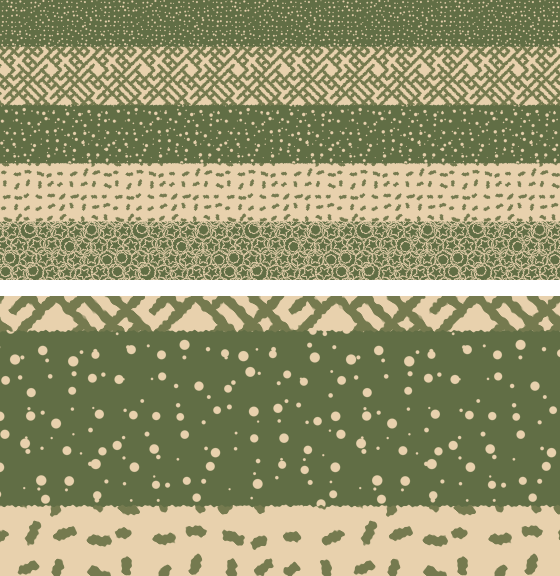
Top, the full canvas; bottom, a detail of the centre.
This pattern is drawn by a Shadertoy shader. Its source:

```glsl
// Five horizontal bands of small printed textures in green, olive and cream:
// rings with stars, confetti dashes, loose dots, a diagonal weave, fine specks.
// Each is a jittered cell pattern whose hash wraps, so it repeats across.
#define BAND 0.2083         // band height
#define REPEAT 0.4          // width of one repeat, five across
#define WEAVE_SCALE 60.0    // ten half cells per weave repeat, twelve across
#define WEAVE_GAP 0.30      // share of missing weave strands
#define WEAVE_HALF 0.0054   // half width of a strand
#define DASH_HALF 0.0058    // half width of a dash
#define DASH_REACH 0.0155   // half length of a dash
#define LINE_HALF 0.0018    // half width of ring and star lines
#define ROUGH 0.0009        // wobble of the printed edges
#define GREEN vec3(0.38, 0.43, 0.27)
#define OLIVE vec3(0.46, 0.48, 0.31)
#define CREAM vec3(0.91, 0.82, 0.68)

vec3 hash3(vec2 cell, float seed) {
    vec3 k = vec3(dot(cell, vec2(127.1, 311.7)), dot(cell, vec2(269.5, 183.3)),
                  dot(cell, vec2(113.5, 271.9)));
    return fract(sin(k + seed * 17.3) * 43758.5);
}

float segment(vec2 p, vec2 a, vec2 b) {
    vec2 ab = b - a;
    return length(p - a - ab * clamp(dot(p - a, ab) / dot(ab, ab), 0.0, 1.0));
}

float ink(float d) {
    float px = 0.75 / iResolution.y;
    return 1.0 - smoothstep(-px, px, d);
}

// Layered sines, periodic over one repeat, that roughen the edges
vec2 wobble(vec2 p) {
    vec2 w = p * 6.28318 / REPEAT;
    return ROUGH * (sin(w.yx * vec2(31.0, 27.0) + sin(w * 13.0))
                  + 0.6 * sin(w.yx * vec2(53.0, 61.0) + w * 19.0));
}

// Jittered dots with radii between small and large
float dots(vec2 p, float columns, float small, float large, float seed) {
    float size = REPEAT / columns, d = 1.0;
    vec2 q = p / size, base = floor(q);
    for (int j = -1; j <= 1; j++)
    for (int i = -1; i <= 1; i++) {
        vec2 cell = base + vec2(i, j);
        vec3 h = hash3(vec2(mod(cell.x, columns), cell.y), seed);
        vec2 centre = cell + 0.5 + 0.7 * (h.xy - 0.5);
        d = min(d, length(q - centre) * size - mix(small, large, h.z));
    }
    return d;
}

// Short strokes at random angles
float confetti(vec2 p) {
    float columns = 10.0, size = REPEAT / columns, d = 1.0;
    vec2 q = p / size, base = floor(q);
    for (int j = -2; j <= 2; j++)
    for (int i = -2; i <= 2; i++) {
        vec2 cell = base + vec2(i, j);
        vec3 h = hash3(vec2(mod(cell.x, columns), cell.y), 4.0);
        float angle = 0.7 + 2.6 * (h.z - 0.5);
        vec2 axis = vec2(cos(angle), sin(angle));
        vec2 v = (q - cell - 0.5 - 0.4 * (h.xy - 0.5)) * size;
        vec2 along = axis * (DASH_REACH * mix(0.6, 1.0, h.x) - DASH_HALF);
        v += vec2(-axis.y, axis.x) * (h.y - 0.5) * 18.0 * dot(v, axis) * dot(v, axis);
        d = min(d, segment(v, -along, along) - DASH_HALF);
    }
    return d;
}

// Diagonal lattice with some strands left out
float weave(vec2 p) {
    vec2 q = p * WEAVE_SCALE;
    vec2 g = 0.5 * vec2(q.x + q.y, q.x - q.y), base = floor(g);
    float d = 1.0;
    for (int j = -1; j <= 1; j++)
    for (int i = -1; i <= 1; i++) {
        vec2 cell = base + vec2(i, j);
        vec3 h = hash3(vec2(mod(cell.x + cell.y, 10.0), cell.x - cell.y), 2.0);
        if (h.x > WEAVE_GAP) d = min(d, segment(g, cell, cell + vec2(1.0, 0.0)));
        if (h.y > WEAVE_GAP) d = min(d, segment(g, cell, cell + vec2(0.0, 1.0)));
    }
    return d * sqrt(2.0) / WEAVE_SCALE - WEAVE_HALF;
}

// Distance to the outline of a five-pointed star
float starLine(vec2 v, float radius, float turn) {
    float fifth = 1.256637;
    float a = abs(mod(atan(v.y, v.x) + turn, fifth) - 0.5 * fifth);
    vec2 notch = 0.5 * radius * vec2(cos(0.5 * fifth), sin(0.5 * fifth));
    return segment(length(v) * vec2(cos(a), sin(a)), vec2(radius, 0.0), notch);
}

// Staggered overlapping rings, most of them holding a star
float rings(vec2 p) {
    float columns = 7.0, size = REPEAT / columns, d = 1.0;
    vec2 stretch = vec2(1.0, 0.87), q = p / size / stretch, base = floor(q);
    for (int j = -1; j <= 1; j++)
    for (int i = -1; i <= 1; i++) {
        vec2 cell = base + vec2(i, j);
        vec3 h = hash3(vec2(mod(cell.x, columns), cell.y), 6.0);
        vec2 centre = cell + vec2(0.25 + 0.5 * mod(cell.y, 2.0), 0.5) + 0.16 * (h.xy - 0.5);
        vec2 v = (q - centre) * stretch;
        d = min(d, abs(length(v) - 0.54));
        float inner = h.z < 0.7 ? starLine(v, 0.42, h.x * 6.28318)
                                : abs(length(v - 0.3 * (h.xy - 0.5)) - 0.32);
        d = min(d, inner);
    }
    return d * size - LINE_HALF;
}

vec3 bandColour(float band, vec2 p) {
    vec2 q = p + wobble(p);
    if (band < 0.5) return mix(GREEN, CREAM, ink(rings(q)));
    if (band < 1.5) return mix(CREAM, OLIVE, ink(confetti(q)));
    if (band < 2.5) {
        float d = min(dots(p, 11.0, 0.0045, 0.0062, 1.0), dots(p, 13.0, 0.0012, 0.0030, 3.0));
        return mix(GREEN, CREAM, ink(d));
    }
    if (band < 3.5) return mix(CREAM, OLIVE, ink(weave(q)));
    return mix(GREEN, CREAM, ink(dots(p, 24.0, 0.0012, 0.0037, 5.0)));
}

void mainImage(out vec4 fragColor, in vec2 fragCoord) {
    vec2 p = fragCoord / iResolution.y;
    // Blend the two nearest bands across their shared edge
    float lower = clamp(floor(p.y / BAND - 0.5), 0.0, 3.0);
    float edge = ink((lower + 1.0) * BAND - p.y - wobble(p).y);
    fragColor = vec4(mix(bandColour(lower, p), bandColour(lower + 1.0, p), edge), 1.0);
}
```
